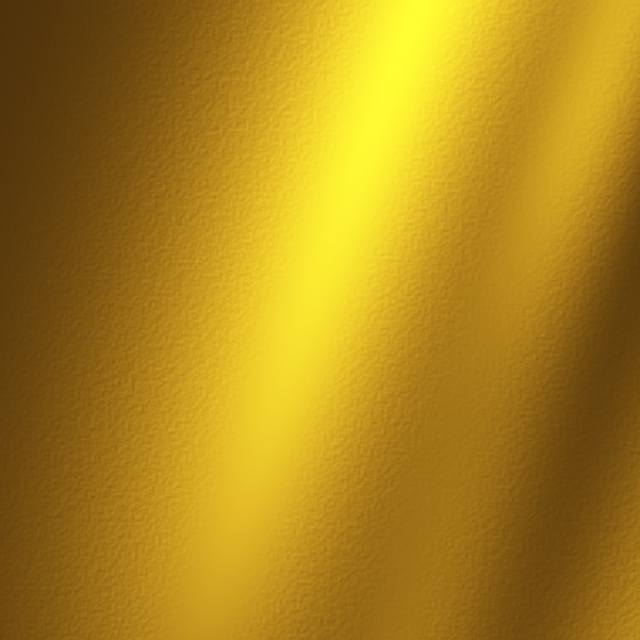
This texture is drawn by a three.js fragment shader. Its source:

```glsl
// Brushed gold sheet with slanted bands of reflected light and a fine embossed grain.
#define CREST_WIDTH 0.26
#define VALLEY_POS 0.24
#define SECOND_POS 0.33
#define SHADOW_POS 0.50
#define RIM_POS 0.72
#define DARKEST 0.18
#define GRAIN_SCALE 190.0
#define GRAIN_DEPTH 0.085

varying vec2 vUv;

float hash(vec2 p) {
  vec3 q = fract(vec3(p.xyx) * 0.1031);
  q += dot(q, q.yzx + 33.33);
  return fract((q.x + q.y) * q.z);
}

float valueNoise(vec2 p) {
  vec2 cell = floor(p);
  vec2 f = fract(p);
  f = f * f * (3.0 - 2.0 * f);
  return mix(mix(hash(cell), hash(cell + vec2(1.0, 0.0)), f.x),
             mix(hash(cell + vec2(0.0, 1.0)), hash(cell + 1.0), f.x), f.y);
}

float grainHeight(vec2 p) {
  return 0.65 * valueNoise(p) + 0.35 * valueNoise(p * 1.9 + 17.0);
}

// Horizontal distance from the main highlight, which leans to the right
float crestOffset(vec2 p) {
  return p.x - (0.315 + 0.30 * p.y + 0.04 * p.y * p.y);
}

// Brightness across the bands; each level changes with height
float bandTone(float d, float y) {
  float crest = 0.58 + 0.86 * y - 0.44 * y * y;
  float valley = 0.40 + 0.16 * y;
  float second = 0.455 + 0.24 * smoothstep(0.3, 0.88, y);
  float shadow = 0.30 - 0.10 * y;
  float rim = 0.54 - 0.15 * y;

  float left = mix(DARKEST, crest, exp(-pow(abs(d) / CREST_WIDTH, 1.5)));
  float right = mix(crest, valley, smoothstep(0.0, VALLEY_POS, d));
  right = mix(right, second, smoothstep(VALLEY_POS - 0.02, SECOND_POS, d));
  right = mix(right, shadow, smoothstep(SECOND_POS, SHADOW_POS, d));
  right = mix(right, rim, smoothstep(SHADOW_POS, RIM_POS, d));
  return d < 0.0 ? left : right;
}

// Warm metal ramp: red saturates before green, blue stays low
vec3 goldRamp(float tone) {
  float g = clamp(tone, 0.0, 1.0);
  return vec3(1.0 - pow(1.0 - g, 1.66), g, 0.205 * g);
}

void main() {
  float d = crestOffset(vUv);
  // Average nearby bands to round off the crest
  float tone = 0.5 * bandTone(d, vUv.y)
             + 0.25 * (bandTone(d - 0.018, vUv.y) + bandTone(d + 0.018, vUv.y));

  // Grain lit from the upper left, fading on the smooth reflections
  vec2 p = vUv * GRAIN_SCALE;
  vec2 towardLight = vec2(-0.3, 0.3);
  float relief = grainHeight(p - towardLight) - grainHeight(p + towardLight);
  float flank = smoothstep(0.01, 0.13, abs(d));
  float sheen = (d - 0.29) / 0.07;
  flank *= 1.0 - 0.75 * exp(-sheen * sheen);
  tone += relief * GRAIN_DEPTH * flank * smoothstep(0.15, 0.5, tone);

  gl_FragColor = vec4(goldRamp(tone), 1.0);
}
```
